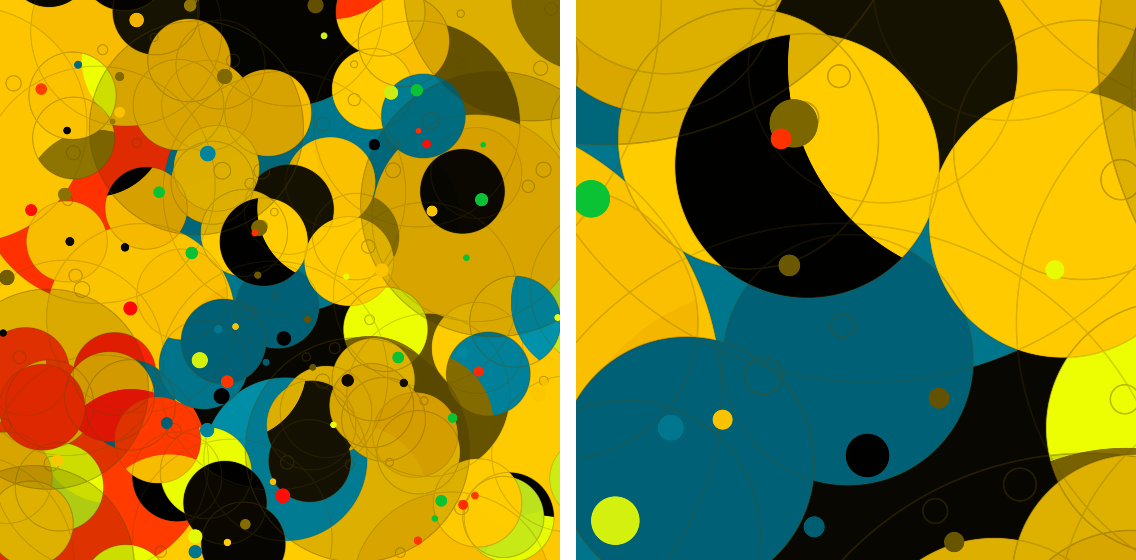
Left, the full canvas; right, a detail of the centre.
Write a WebGL 2 fragment shader that draws this pattern.

```glsl
#version 300 es
precision highp float;

// Crowded flat discs in yellow, black, red, lime, olive and teal.
// Large back discs, clustered medium discs cut by arcs, darkening veils,
// then small dots, with hairline circles showing through all layers.

uniform vec2 u_resolution;
out vec4 fragColor;

const int BACK_DISCS = 20;
const int CLUSTERS = 20;
const int DISCS = 80;
const int VEILS = 6;
const int DOTS = 70;
const int RINGS = 45;

const float GOLDEN = 0.618034;
const vec2 SPREAD = vec2(0.75488, 0.56984);
const vec3 LINE_COLOUR = vec3(0.36, 0.28, 0.0);

// Integer hash: three values in 0..1 for an item of a layer.
vec3 hash3(int item, int layer) {
  uvec3 v = uvec3(item, layer, item + 31 * layer) * 1664525u + 1013904223u;
  v += v.yzx * v.zxy;
  v ^= v >> 16u;
  v += v.yzx * v.zxy;
  return vec3(v >> 8u) / 16777216.0;
}

// Evenly spread points, reaching a little past the canvas.
vec2 spreadPoint(int item, vec2 start) {
  return fract(start + float(item) * SPREAD) * 1.14 - 0.07;
}

// Colour family by share; tone moves between its two shades.
vec3 palette(float pick, float tone) {
  if (pick < 0.46) return mix(vec3(1.0, 0.80, 0.0), vec3(0.95, 0.69, 0.0), tone * tone);
  if (pick < 0.61) return mix(vec3(0.0), vec3(0.11, 0.09, 0.01), tone * tone);
  if (pick < 0.71) return mix(vec3(1.0, 0.23, 0.0), vec3(1.0, 0.02, 0.03), tone * tone);
  if (pick < 0.81) return mix(vec3(0.93, 1.0, 0.0), vec3(0.72, 0.88, 0.12), tone * tone);
  if (pick < 0.91) return mix(vec3(0.38, 0.31, 0.0), vec3(0.60, 0.49, 0.0), tone);
  return mix(vec3(0.0, 0.58, 0.68), vec3(0.0, 0.36, 0.44), tone);
}

float circle(vec2 p, vec2 centre, float radius) {
  return length(p - centre) - radius;
}

float fill(float dist, float pixel) {
  return 1.0 - smoothstep(-0.5 * pixel, 0.5 * pixel, dist);
}

float hairline(float dist, float pixel) {
  return 1.0 - smoothstep(0.0002, 0.0002 + pixel, abs(dist));
}

void main() {
  float side = min(u_resolution.x, u_resolution.y);
  float pixel = 1.0 / side;
  vec2 p = (gl_FragCoord.xy - 0.5 * u_resolution) * pixel + 0.5;
  vec3 colour = palette(0.0, 0.3);
  float lines = 0.0;

  // Large back discs
  for (int i = 0; i < BACK_DISCS; i++) {
    vec3 h = hash3(i, 1);
    vec2 centre = spreadPoint(i, vec2(0.2, 0.35)) + 0.1 * (h.xy - 0.5);
    float d = circle(p, centre, mix(0.13, 0.22, h.z));
    colour = mix(colour, palette(fract(0.2 + float(i) * GOLDEN), h.x), fill(d, pixel));
    lines = max(lines, 0.6 * hairline(d, pixel));
  }

  // Medium discs in loose clusters; some show a second colour behind an arc
  for (int i = 0; i < DISCS; i++) {
    int cluster = i % CLUSTERS;
    vec3 place = hash3(i, 2);
    vec3 look = hash3(i, 3);
    vec3 cut = hash3(i, 4);
    vec2 centre = spreadPoint(cluster, vec2(0.42, 0.54)) + 0.28 * (place.xy - 0.5);
    float ownPick = fract(0.1 + float(i) * GOLDEN);
    float clusterPick = fract(0.53 + float(cluster) * GOLDEN);
    float pick = look.x < 0.55 ? clusterPick : ownPick;
    vec3 paint = palette(pick, look.y);

    float angle = 6.28319 * cut.x;
    vec2 away = vec2(cos(angle), sin(angle));
    float arc = circle(p, centre + away * mix(0.12, 0.18, cut.y), 0.13);
    float split = step(cut.z, 0.35);
    paint = mix(paint, palette(look.z, cut.x), split * fill(arc, pixel));

    float d = circle(p, centre, mix(0.072, 0.082, place.z));
    colour = mix(colour, paint, fill(d, pixel));
    lines = max(lines, mix(0.5, 1.0, look.z) * hairline(d, pixel));
  }

  // Wide veils that darken what they cover
  for (int i = 0; i < VEILS; i++) {
    vec3 h = hash3(i, 5);
    vec2 centre = spreadPoint(i, vec2(0.08, 0.06)) + 0.1 * (h.xy - 0.5);
    float d = circle(p, centre, mix(0.17, 0.25, h.z));
    colour *= mix(1.0, 0.87, fill(d, pixel));
    lines = max(lines, hairline(d, pixel));
  }

  // Empty little rings
  for (int i = 0; i < RINGS; i++) {
    vec3 h = hash3(i, 6);
    float d = circle(p, h.xy, mix(0.006, 0.015, h.z));
    lines = max(lines, hairline(d, pixel));
  }
  colour = mix(colour, LINE_COLOUR, 0.35 * lines);

  // Small solid dots, now and then green
  for (int i = 0; i < DOTS; i++) {
    vec3 h = hash3(i, 7);
    vec3 look = hash3(i, 8);
    vec3 paint = palette(mix(0.32, 1.0, look.x), look.y);
    paint = mix(paint, vec3(0.04, 0.76, 0.2), step(0.92, look.z));
    float d = circle(p, h.xy, mix(0.005, 0.0145, h.z));
    colour = mix(colour, paint, fill(d, pixel));
  }

  fragColor = vec4(colour, 1.0);
}
```
